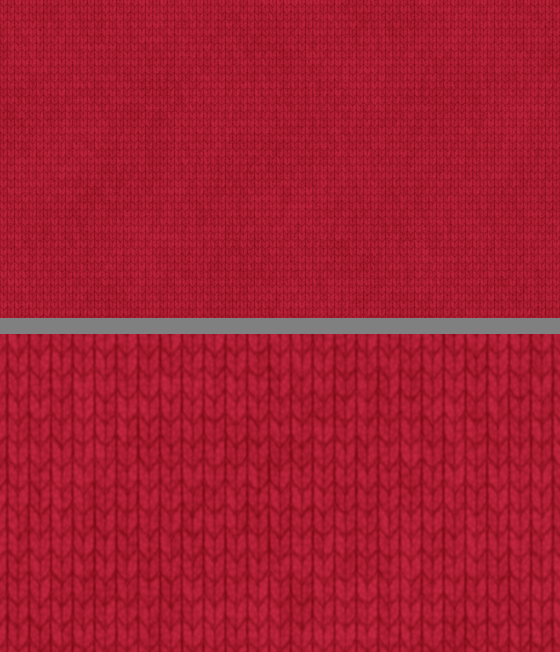
Top: the whole. Bottom: its middle third, enlarged.
A WebGL 2 fragment shader for this texture:

```glsl
#version 300 es
precision highp float;
uniform vec2 u_resolution;
out vec4 fragColor;

const vec2 STITCHES = vec2(77.0, 42.0);   // repeats across and down
const vec3 DARK_WOOL = vec3(0.53, 0.05, 0.105);
const vec3 LIGHT_WOOL = vec3(0.77, 0.15, 0.255);
const float LEG_SLANT = 0.55;             // rise of a leg from centre to side
const float WALE_GAP = 1.0;               // depth of the groove between columns
const float CENTRE_GAP = 0.55;            // depth of the groove inside each V
const float END_SHADE = 0.6;              // shadow where rows overlap
const float STITCH_VARIATION = 0.22;
const float GRAIN_AMOUNT = 0.42;
const vec2 GRAIN_DENSITY = vec2(4.5, 4.0); // fibre cells per stitch
const int SAMPLES = 3;                    // antialiasing samples per axis

vec2 hash2(vec2 p) {
    vec3 q = fract(p.xyx * vec3(0.1031, 0.1030, 0.0973));
    q += dot(q, q.yzx + 33.33);
    return fract((q.xx + q.yz) * q.zy);
}

// Distance to the nearest scattered point
float cellular(vec2 p) {
    vec2 cell = floor(p);
    float nearest = 2.0;
    for (int y = -1; y <= 1; y++) {
        for (int x = -1; x <= 1; x++) {
            vec2 neighbour = cell + vec2(x, y);
            nearest = min(nearest, distance(p, neighbour + hash2(neighbour)));
        }
    }
    return nearest;
}

// Slow unevenness of the yarn over the cloth
float unevenness(vec2 p) {
    return sin(p.x * 0.31 + 1.7 * sin(p.y * 0.17))
         + 0.6 * sin(p.y * 0.43 - p.x * 0.13);
}

float knitTone(vec2 p) {
    // Each column mirrors one slanted leg into a V
    float fromCentre = fract(p.x) - 0.5;
    float side = abs(fromCentre);
    float slanted = p.y - LEG_SLANT * 2.0 * side;
    vec2 leg = vec2(side * 4.0 - 1.0, fract(slanted) - 0.5);
    vec2 stitch = vec2(floor(p.x) * 2.0 + step(0.0, fromCentre), floor(slanted));

    // Rounded leg with grooves at its sides and shade at its ends
    float groove = leg.x > 0.0 ? WALE_GAP : CENTRE_GAP;
    float across = 1.0 - groove * smoothstep(0.5, 1.0, abs(leg.x));
    float end = abs(leg.y) + 0.08 * leg.x * leg.x;
    float along = 1.0 - END_SHADE * smoothstep(0.28, 0.5, end);

    // Fibres, twist of the strand and differences between stitches
    float grain = 0.5 - cellular(p * GRAIN_DENSITY + 17.0);
    float twist = sin(14.0 * (leg.y + 0.35 * leg.x) + 6.0 * hash2(stitch + 5.0).x);
    float variation = hash2(stitch + 41.0).y - 0.5;

    return 0.04 + 0.64 * across * along + GRAIN_AMOUNT * grain
         + 0.035 * twist + STITCH_VARIATION * variation + 0.025 * unevenness(p);
}

void main() {
    // Average the weave over the area of one pixel
    float tone = 0.0;
    for (int y = 0; y < SAMPLES; y++) {
        for (int x = 0; x < SAMPLES; x++) {
            vec2 offset = (vec2(x, y) + 0.5) / float(SAMPLES) - 0.5;
            tone += knitTone((gl_FragCoord.xy + offset) / u_resolution * STITCHES);
        }
    }
    tone /= float(SAMPLES * SAMPLES);
    fragColor = vec4(mix(DARK_WOOL, LIGHT_WOOL, clamp(tone, -0.1, 1.1)), 1.0);
}
```
